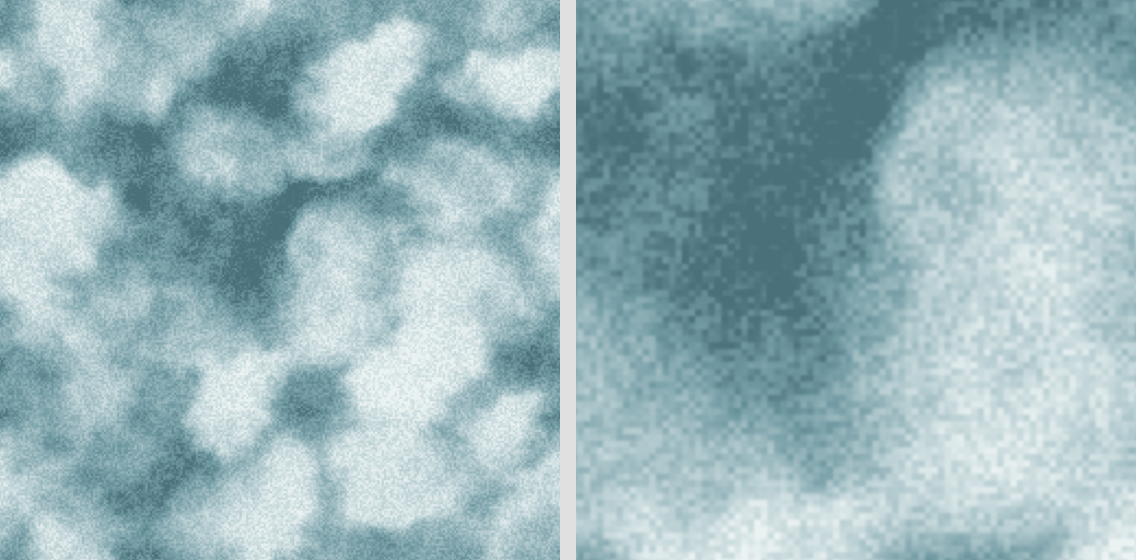
Left: the whole. Right: its middle third, enlarged.
Write a WebGL 1 fragment shader that draws this texture.

```glsl
precision highp float;
// Soft teal cloud field: tilted pale puffs over dark hollow channels.
// Warped ellipses on a wrapping jittered grid are merged, then shaded with
// periodic noise, curved strands, brush streaks and a fine grain. Tiles.

uniform vec2 u_resolution;

const vec3 DEEP  = vec3(0.29, 0.44, 0.475);
const vec3 TEAL  = vec3(0.44, 0.60, 0.635);
const vec3 MIST  = vec3(0.66, 0.765, 0.785);
const vec3 WHITE = vec3(0.92, 0.95, 0.95);

const vec2 PUFF_GRID = vec2(4.0, 5.0);     // puffs across and up
const vec2 PUFF_LENGTH = vec2(0.11, 0.19); // smallest and largest half length
const vec2 PUFF_ASPECT = vec2(0.55, 0.85); // narrowest and roundest
const vec2 PUFF_TILT = vec2(-0.45, 1.55);  // range of angles in radians
const vec2 PUFF_EDGE = vec2(0.42, 1.08);   // start and end of the falloff
const float MEAN_TONE = 0.645;
const float PUFF_MEAN = 0.43;
const float PUFF_GAIN = 0.50;
const float BROAD_GAIN = 0.62;
const float STREAK_GAIN = 0.24;
const float STRAND_GAIN = 0.75;
const float DETAIL_GAIN = 0.27;
const float GRAIN_GAIN = 0.165;
const float GRAIN_CELLS = 256.0;
const float WARP = 0.17;
const float FEATHER = 0.032;
const float HIGHLIGHT = 0.76;              // tones above this are compressed
const float HIGHLIGHT_ROOM = 0.17;

vec3 hash3(vec2 cell, float seed) {
  vec3 q = fract(vec3(cell.xyx + seed * 17.31) * vec3(0.1031, 0.1030, 0.0973));
  q += dot(q, q.yxz + 33.33);
  return fract((q.xxy + q.yzz) * q.zyx);
}

// Value noise that repeats after a whole number of cells.
float noise(vec2 p, vec2 period, float seed) {
  vec2 i = floor(p);
  vec2 f = p - i;
  f = f * f * f * (f * (f * 6.0 - 15.0) + 10.0);
  vec2 a = mod(i, period);
  vec2 b = mod(i + 1.0, period);
  float low = mix(hash3(a, seed).x, hash3(vec2(b.x, a.y), seed).x, f.x);
  float high = mix(hash3(vec2(a.x, b.y), seed).x, hash3(b, seed).x, f.x);
  return mix(low, high, f.y);
}

// Periodic fractal noise, centred on zero.
float fbm(vec2 p, float cells, float seed) {
  float sum = 0.0;
  float weight = 0.53;
  for (int k = 0; k < 4; k++) {
    sum += weight * (noise(p * cells, vec2(cells), seed) - 0.5);
    weight *= 0.5;
    cells *= 2.0;
    seed += 1.0;
  }
  return sum;
}

// Merged coverage of the tilted, soft-edged ellipses near p.
float puffs(vec2 p) {
  vec2 home = floor(p * PUFF_GRID);
  float gap = 1.0;
  for (int y = -1; y <= 1; y++) {
    for (int x = -1; x <= 1; x++) {
      vec2 cell = home + vec2(float(x), float(y));
      vec2 id = mod(cell, PUFF_GRID);
      vec3 place = hash3(id, 3.0);
      vec3 shape = hash3(id, 8.0);
      vec2 d = p - (cell + 0.2 + 0.6 * place.xy) / PUFF_GRID;
      float angle = mix(PUFF_TILT.x, PUFF_TILT.y, place.z);
      vec2 axis = vec2(cos(angle), sin(angle));
      float halfLength = mix(PUFF_LENGTH.x, PUFF_LENGTH.y, shape.x);
      float halfWidth = halfLength * mix(PUFF_ASPECT.x, PUFF_ASPECT.y, shape.y);
      vec2 local = vec2(dot(d, axis), dot(d, vec2(-axis.y, axis.x)));
      float r = length(local / vec2(halfLength, halfWidth));
      float strength = mix(0.4, 1.0, shape.z);
      gap *= 1.0 - strength * (1.0 - smoothstep(PUFF_EDGE.x, PUFF_EDGE.y, r));
    }
  }
  return 1.0 - gap;
}

vec3 palette(float tone) {
  vec3 c = mix(DEEP, TEAL, smoothstep(0.24, 0.46, tone));
  c = mix(c, MIST, clamp((tone - 0.44) / 0.22, 0.0, 1.0));
  return mix(c, WHITE, clamp((tone - 0.66) / 0.26, 0.0, 1.0));
}

void main() {
  vec2 uv = gl_FragCoord.xy / u_resolution;

  // Bend the outlines, then feather them
  vec2 p = uv + WARP * vec2(fbm(uv, 5.0, 11.0), fbm(uv, 5.0, 21.0));
  p += FEATHER * vec2(fbm(uv, 32.0, 31.0), fbm(uv, 32.0, 41.0));

  // Brush streaks rising to the right, and curved pale strands
  vec2 diagonal = vec2(p.x - p.y, p.x + p.y);
  float streak = noise(diagonal * vec2(11.0, 3.0), vec2(11.0, 3.0), 51.0) - 0.5;
  streak += 0.5 * (noise(diagonal * vec2(23.0, 6.0), vec2(23.0, 6.0), 52.0) - 0.5);
  float strand = 0.1 - abs(fbm(p, 6.0, 91.0));

  // Cloud tone with softened highlights
  float cover = puffs(p);
  float tone = MEAN_TONE + PUFF_GAIN * (cover - PUFF_MEAN);
  tone += BROAD_GAIN * fbm(p, 3.0, 61.0);
  tone += (STREAK_GAIN * streak + STRAND_GAIN * strand) * (0.25 + 0.75 * cover);
  tone += DETAIL_GAIN * fbm(uv, 20.0, 71.0);
  float excess = max(tone - HIGHLIGHT, 0.0);
  tone = min(tone, HIGHLIGHT) + excess / (1.0 + excess / HIGHLIGHT_ROOM);

  // Fine grain
  tone += GRAIN_GAIN * (noise(uv * GRAIN_CELLS, vec2(GRAIN_CELLS), 81.0) - 0.5);

  gl_FragColor = vec4(palette(tone), 1.0);
}
```
